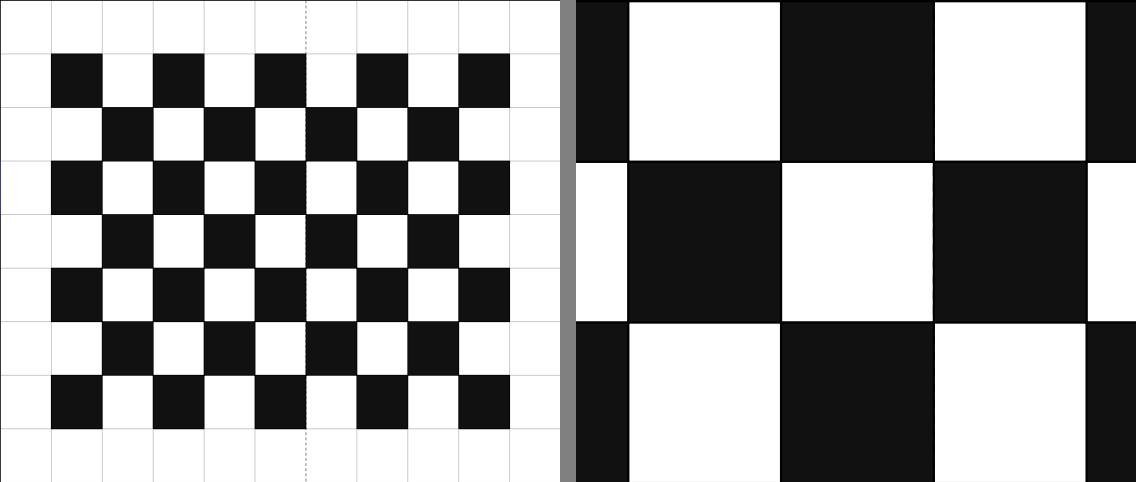
Left, the full canvas; right, a detail of the centre.
Write a Shadertoy shader that draws this pattern.

```glsl
// Draws a black and white checkerboard on a fine ruled sheet with a dashed centre guide.
#define GRID vec2(10.995, 9.0)        // cells across and down the canvas
#define ORIGIN vec2(0.007)            // inset of the first rules, in cells
#define BOARD vec2(9.0, 7.0)          // last column and row of the board
#define LINE_WIDTH 0.0143             // rule width, in cells
#define GUIDE_COLUMN 6.0
#define DASH_PERIOD 0.096
#define DASH_FILL 0.57
#define ACCENT_ROW 3.0
#define INK vec3(0.066)
#define RULE_COLOR vec3(0.72)
#define GUIDE_COLOR vec3(0.33)
#define ACCENT_COLOR vec3(0.0, 0.0, 0.55)

// Share of a pixel-wide interval at offset d covered by a band of given half width
float bandCoverage(float d, float halfWidth, float pixel) {
    float lo = max(d - 0.5 * pixel, -halfWidth);
    float hi = min(d + 0.5 * pixel, halfWidth);
    return max(hi - lo, 0.0) / pixel;
}

float boxCoverage(vec2 d, float halfSize, vec2 pixel) {
    return bandCoverage(d.x, halfSize, pixel.x) * bandCoverage(d.y, halfSize, pixel.y);
}

void mainImage(out vec4 fragColor, in vec2 fragCoord) {
    vec2 uv = fragCoord / iResolution.xy;
    vec2 pixel = GRID / iResolution.xy;
    vec2 p = vec2(uv.x, 1.0 - uv.y) * GRID - ORIGIN;   // rows run downward
    float halfLine = 0.5 * LINE_WIDTH;
    vec3 color = vec3(1.0);

    // Ruled grid, leaving out the guide column
    vec2 nearest = round(p);
    float columnRule = bandCoverage(p.x - nearest.x, halfLine, pixel.x);
    float rowRule = bandCoverage(p.y - nearest.y, halfLine, pixel.y);
    columnRule *= step(0.5, abs(nearest.x - GUIDE_COLUMN));
    color = mix(color, RULE_COLOR, max(columnRule, rowRule));

    // Dashed guide
    float dashOffset = (fract(p.y / DASH_PERIOD + 0.5 * (1.0 - DASH_FILL)) - 0.5) * DASH_PERIOD;
    float dash = bandCoverage(dashOffset, 0.5 * DASH_FILL * DASH_PERIOD, pixel.y);
    float guide = bandCoverage(p.x - GUIDE_COLUMN, halfLine, pixel.x);
    color = mix(color, GUIDE_COLOR, guide * dash);

    // Checks: two interleaved lattices, each square with a darker outline
    float outer = 0.0;
    float inner = 0.0;
    for (int k = 0; k < 2; k++) {
        float first = 1.0 + float(k);
        vec2 cell = first + 2.0 * round(0.5 * (p - 0.5 - first));
        cell = clamp(cell, vec2(first), BOARD - float(k));
        vec2 d = p - cell - 0.5;
        outer += boxCoverage(d, 0.5 + halfLine, pixel);
        inner += boxCoverage(d, 0.5 - halfLine, pixel);
    }
    outer = min(outer, 1.0);
    color = color * (1.0 - outer) + INK * min(inner, outer);

    // Top and left borders, with one accented row on the left
    float accent = bandCoverage(p.y - ACCENT_ROW - 0.5, 0.5, pixel.y);
    color = mix(color, ACCENT_COLOR * accent, bandCoverage(p.x, halfLine, pixel.x));
    color *= 1.0 - bandCoverage(p.y, halfLine, pixel.y);

    fragColor = vec4(color, 1.0);
}
```
